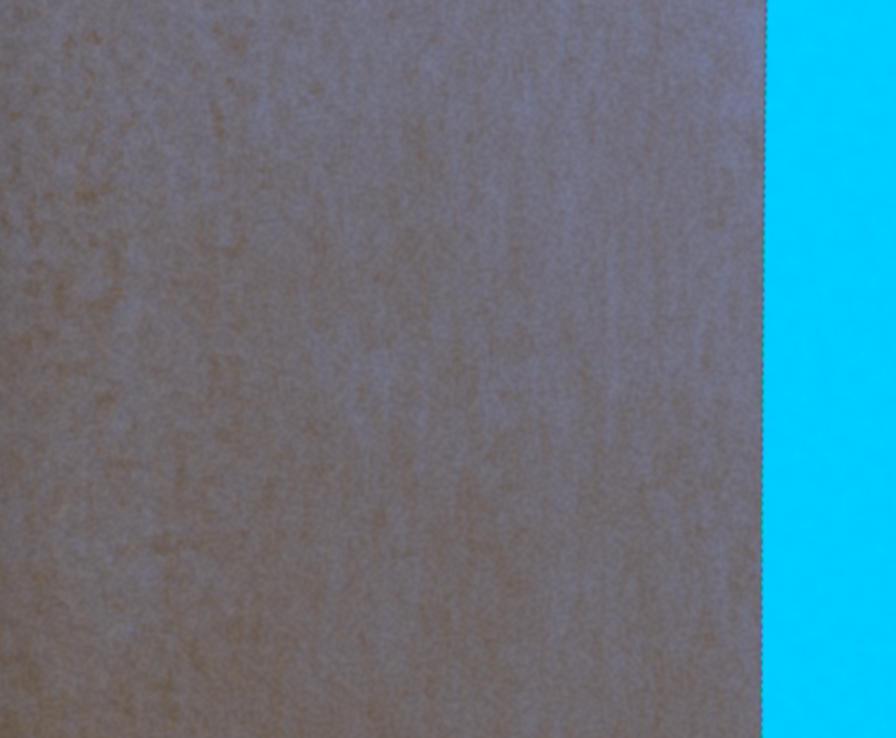
This texture is drawn by a WebGL 1 fragment shader. Its source:

```glsl
precision highp float;
// A brushed taupe surface that cools to slate blue toward the upper right,
// beside a flat cyan strip. Stretched gradient noise makes the fibres and
// warm flecks; a thin beaded seam covers the nearly vertical border.
uniform vec2 u_resolution;

#define WARM vec3(0.425, 0.376, 0.345)
#define COOL vec3(0.450, 0.468, 0.575)
#define STAIN vec3(0.400, 0.325, 0.250)
#define CYAN vec3(0.000, 0.800, 1.000)
#define SEAM vec3(0.140, 0.470, 0.600)
#define EDGE_X 0.8495
#define EDGE_LEAN 0.0055
#define SEAM_WIDTH 0.0026
#define SEAM_DOTS 79.0
#define FIBRE_GAIN 0.22
#define STAIN_GAIN 0.55
#define GRAIN_GAIN 0.024

vec2 gradientAt(vec2 cell) {
  vec3 h = fract(cell.xyx * vec3(0.1031, 0.1030, 0.0973));
  h += dot(h, h.yzx + 33.33);
  float angle = 6.28318 * fract((h.x + h.y) * h.z);
  return vec2(cos(angle), sin(angle));
}

float gradientNoise(vec2 p) {
  vec2 i = floor(p);
  vec2 f = p - i;
  vec2 w = f * f * f * (f * (f * 6.0 - 15.0) + 10.0);
  vec2 e = vec2(1.0, 0.0);
  float low = mix(dot(gradientAt(i), f),
                  dot(gradientAt(i + e.xy), f - e.xy), w.x);
  float high = mix(dot(gradientAt(i + e.yx), f - e.yx),
                   dot(gradientAt(i + e.xx), f - e.xx), w.x);
  return 1.4 * mix(low, high, w.y);
}

float fbm(vec2 p) {
  float sum = 0.0;
  float gain = 0.55;
  for (int k = 0; k < 4; k++) {
    sum += gain * gradientNoise(p);
    p = p * 2.03 + vec2(17.3, 9.1);
    gain *= 0.55;
  }
  return sum;
}

vec3 brushedSurface(vec2 uv, vec2 p) {
  float leftward = 1.0 - smoothstep(0.05, 0.60, uv.x);

  // Broad drift from warm lower left to cool upper right
  float cool = 0.05 + 0.38 * uv.x + 0.43 * uv.y;
  cool += 0.10 * smoothstep(0.72, 0.84, uv.x);
  cool += 0.22 * fbm(p * vec2(5.0, 3.0) + 3.7);

  // Vertical fibres, bent by a slow warp and fading leftward
  vec2 q = p + 0.010 * vec2(gradientNoise(p * 7.0), gradientNoise(p * 9.0 + 31.0));
  cool += FIBRE_GAIN * fbm(q * vec2(32.0, 7.0) + 11.0);
  cool += mix(0.17, 0.08, leftward) * gradientNoise(q * vec2(62.0, 17.0) + 41.0);

  // Rough mottling, mostly on the left
  cool += mix(0.10, 0.24, leftward) * fbm(q * vec2(27.0, 30.0) + 71.0);
  vec3 color = mix(WARM, COOL, clamp(cool, -0.15, 1.1));

  // Small warm flecks gathered into loose vertical bands
  float band = gradientNoise(q * vec2(11.0, 2.2) + 19.0);
  float fleck = fbm(q * vec2(29.0, 25.0) + 57.0) + 0.30 * band;
  float strength = STAIN_GAIN * mix(0.5, 1.0, leftward);
  color = mix(color, STAIN, strength * smoothstep(0.05, 0.75, fleck));

  // Soft relief and fine grain on turned axes
  vec2 turned = mat2(0.80, 0.60, -0.60, 0.80) * p;
  color += GRAIN_GAIN * gradientNoise(turned * 125.0 + 5.0);
  color += 0.014 * gradientNoise(turned * 72.0 + 23.0);
  color += 0.020 * leftward * gradientNoise(turned * vec2(38.0, 56.0) + 83.0);
  return color * (1.0 - 0.04 * (1.0 - smoothstep(0.0, 0.08, uv.x)));
}

void main() {
  vec2 uv = gl_FragCoord.xy / u_resolution;
  vec2 p = gl_FragCoord.xy / u_resolution.y;
  float pixel = 1.0 / u_resolution.x;

  // Leaning border between the surface and the strip
  float border = EDGE_X + EDGE_LEAN * uv.y * uv.y;
  float side = uv.x - border;
  vec3 strip = CYAN;
  strip.g += 0.012 * gradientNoise(p * 38.0) + 0.008 * gradientNoise(p * 95.0);
  vec3 color = mix(brushedSurface(uv, p), strip,
                   smoothstep(-pixel, pixel, side));

  // Beaded seam with uneven green and violet tints
  float tint = gradientNoise(vec2(uv.y * 47.0, 2.5));
  float dots = 0.5 + 0.5 * cos(6.28318 * SEAM_DOTS * uv.y + tint);
  vec3 bead = SEAM + vec3(0.22, -0.16, 0.10) * tint;
  float seam = 1.0 - smoothstep(0.0, SEAM_WIDTH + pixel, abs(side));
  color = mix(color, bead, seam * (0.25 + 0.60 * dots));

  gl_FragColor = vec4(clamp(color, 0.0, 1.0), 1.0);
}
```
